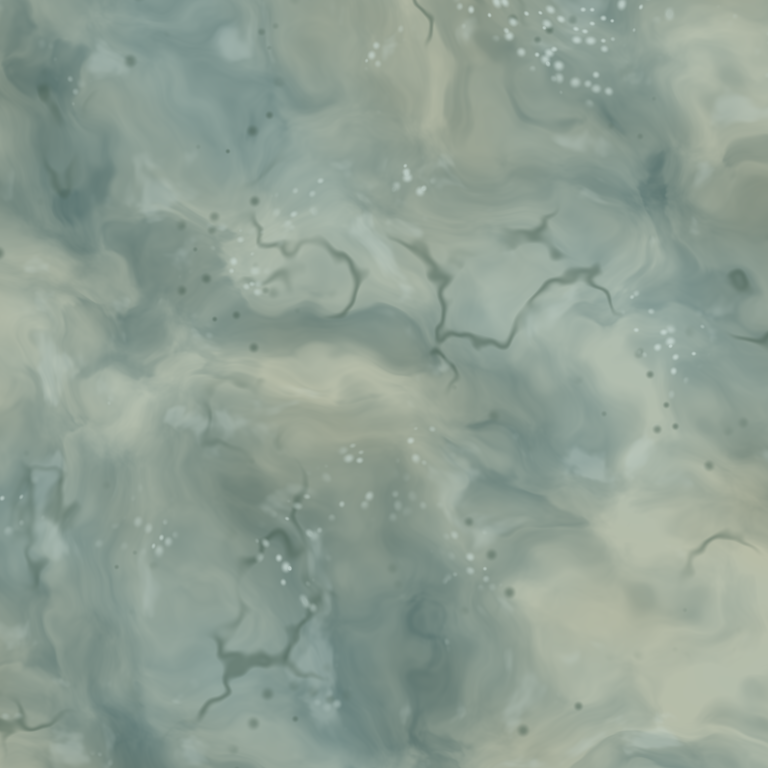
A Shadertoy shader for this texture:

```glsl
const vec3 DEEP = vec3(0.385, 0.467, 0.435);
const vec3 PALE = vec3(0.685, 0.730, 0.668);
const vec3 WARM_SHIFT = vec3(0.026, -0.001, -0.026);
const vec3 VEIN = vec3(0.28, 0.37, 0.32);
const vec3 GLINT = vec3(0.80, 0.86, 0.84);
const float CLOUD_SCALE = 3.4;
const float CLOUD_CONTRAST = 0.88;
const float TONE_CENTRE = 0.57;
const float WARP = 0.38;
const float GRAIN_ANGLE = 0.55;
const float GRAIN_STRETCH = 0.78;
const float VEIN_STRENGTH = 0.5;
const float GLINT_SCALE = 75.0;

vec2 hash2(vec2 p) {
    vec3 q = fract(vec3(p.xyx) * vec3(0.1031, 0.1030, 0.0973));
    q += dot(q, q.yzx + 33.33);
    return fract((q.xx + q.yz) * q.zy);
}

float corner(vec2 cell, vec2 offset) {
    float angle = 6.2832 * hash2(cell).x;
    return dot(vec2(cos(angle), sin(angle)), offset);
}

// Gradient noise, centred on zero
float noise(vec2 p) {
    vec2 i = floor(p), f = fract(p);
    vec2 u = f * f * f * (f * (f * 6.0 - 15.0) + 10.0);
    vec2 e = vec2(1.0, 0.0);
    float low = mix(corner(i, f), corner(i + e, f - e), u.x);
    float high = mix(corner(i + e.yx, f - e.yx), corner(i + 1.0, f - 1.0), u.x);
    return mix(low, high, u.y);
}

mat2 rotation(float a) {
    return mat2(cos(a), -sin(a), sin(a), cos(a));
}

float fbm(vec2 p, int octaves) {
    float sum = 0.0, amp = 1.0;
    for (int i = 0; i < octaves; i++) {
        sum += amp * noise(p);
        p = rotation(0.6) * p * 2.03 + 17.3;
        amp *= 0.48;
    }
    return sum;
}

// Thin broken lines along the zero crossings of a noise field
float veins(vec2 p) {
    float line = 1.0 - smoothstep(0.0, 0.075, abs(fbm(p * 5.0 + 41.0, 4)));
    float gate = smoothstep(0.12, 0.45, fbm(p * 4.0 + 73.0, 3));
    return line * gate;
}

// Small soft dots, one at most in each cell
float dots(vec2 p, float density) {
    vec2 cell = floor(p);
    float sum = 0.0;
    for (int y = -1; y <= 1; y++)
    for (int x = -1; x <= 1; x++) {
        vec2 c = cell + vec2(x, y);
        vec2 pick = hash2(c + 211.0);
        float radius = mix(0.25, 0.7, pick.y);
        float d = length(p - c - hash2(c + 97.0));
        sum += step(pick.x, density) * (1.0 - smoothstep(0.1 * radius, radius, d));
    }
    return min(sum, 1.0);
}

void mainImage(out vec4 fragColor, in vec2 fragCoord) {
    vec2 uv = fragCoord / iResolution.y;

    // Folded, slightly diagonal flow
    vec2 p = rotation(-GRAIN_ANGLE) * uv;
    p = rotation(GRAIN_ANGLE) * (p * vec2(GRAIN_STRETCH, 1.0));
    vec2 q = p * CLOUD_SCALE + 5.0;
    vec2 bend = vec2(fbm(q * 0.9 + 3.1, 4), fbm(q * 0.9 + 58.7, 4));
    vec2 flow = q + WARP * 2.0 * bend;

    // Cloud tone with firmer patches and fine mottling
    float cloud = fbm(flow, 6);
    float patches = smoothstep(0.16, 0.30, fbm(flow * 1.25 + 29.0, 5));
    float mottle = fbm(uv * 26.0 + bend * 4.0, 3);
    float tone = TONE_CENTRE + CLOUD_CONTRAST * cloud;
    tone += 0.05 - 0.22 * patches + 0.10 * mottle;
    tone = clamp(tone, 0.02, 1.04);

    // Warm cream against cool slate
    vec3 color = mix(DEEP, PALE, tone);
    float warmth = 1.8 * fbm(q * 0.75 + 120.0, 4) + 0.7 * (tone - 0.6);
    color += WARM_SHIFT * clamp(warmth, -1.0, 1.0);

    // Dark green threads and specks
    color = mix(color, VEIN, VEIN_STRENGTH * veins(uv + 0.04 * bend));
    float speckGate = smoothstep(0.05, 0.4, fbm(uv * 5.0 + 160.0, 3));
    color = mix(color, VEIN, 0.5 * speckGate * dots(uv * 60.0, 0.07));

    // Clustered wet glints and milky highlights
    float wet = smoothstep(0.22, 0.5, fbm(uv * 4.5 + 190.0, 4));
    vec2 glintPos = uv * GLINT_SCALE + 2.0 * bend;
    color = mix(color, GLINT, 0.75 * wet * dots(glintPos, 0.28));
    float milk = smoothstep(0.25, 0.6, fbm(uv * 11.0 + bend + 230.0, 4));
    color = mix(color, GLINT, 0.28 * milk);

    fragColor = vec4(color, 1.0);
}
```
